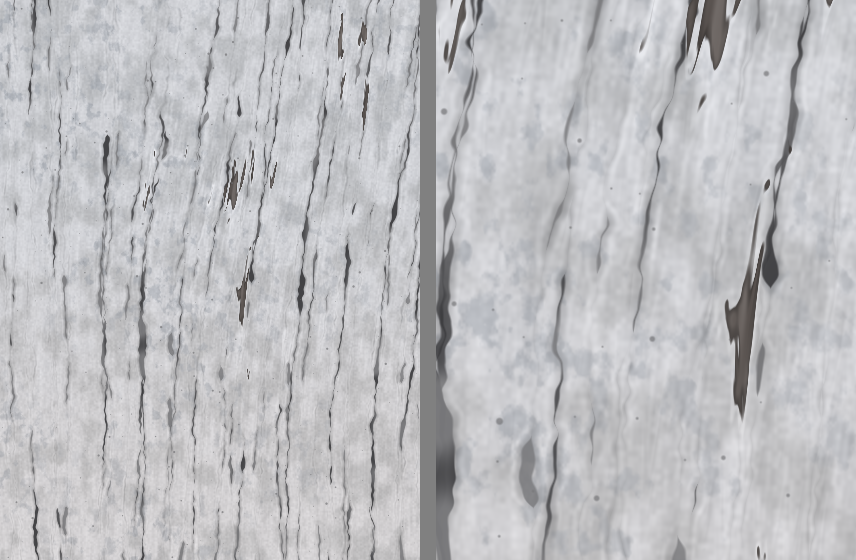
Left: the whole. Right: its middle third, enlarged.
Write a Shadertoy shader that draws this texture.

```glsl
const vec3 PAINT_SHADE = vec3(0.742, 0.750, 0.764);
const vec3 PAINT_LIGHT = vec3(0.822, 0.828, 0.846);
const vec3 STAIN = vec3(0.650, 0.670, 0.700);
const vec3 WARM_TINT = vec3(1.012, 0.994, 0.980);
const vec3 BARE_WOOD = vec3(0.385, 0.358, 0.345);
const vec3 CRACK_DARK = vec3(0.235, 0.235, 0.245);
const vec3 CRACK_GREY = vec3(0.460, 0.460, 0.470);

float hash(vec2 p) {
    vec3 q = fract(p.xyx * 0.1031);
    q += dot(q, q.yzx + 33.33);
    return fract((q.x + q.y) * q.z);
}

float noise(vec2 p) {
    vec2 cell = floor(p), f = fract(p);
    f = f * f * (3.0 - 2.0 * f);
    float low = mix(hash(cell), hash(cell + vec2(1, 0)), f.x);
    float high = mix(hash(cell + vec2(0, 1)), hash(cell + vec2(1, 1)), f.x);
    return mix(low, high, f.y);
}

float fbm(vec2 p) {
    float sum = 0.0, weight = 0.53;
    for (int i = 0; i < 4; i++) {
        sum += weight * noise(p);
        p = p * 2.07 + 17.3;
        weight *= 0.5;
    }
    return sum;
}

float cover(float d, float soft) {
    return smoothstep(soft, -soft, d);
}

float glow(vec2 p, vec2 center, vec2 radius) {
    vec2 q = (p - center) / radius;
    return exp(-dot(q, q));
}

// Wood grain: upright at the left, leaning right in the upper part
vec2 grainCoords(vec2 p) {
    float lean = 0.13 * smoothstep(0.12, 0.45, p.x);
    float rise = p.y - 0.3;
    rise = 0.5 * (rise + sqrt(rise * rise + 0.02));
    float sway = 0.012 * (noise(p * vec2(5.0, 4.0)) - 0.5);
    return vec2(p.x - lean * rise + sway, p.y);
}

// Distance to broken, ragged cracks, one per jittered column
float cracks(vec2 g, float columns, float runs, float gap, float thin, float thick, float seed) {
    float nearest = 1.0;
    for (int i = -1; i <= 1; i++) {
        float id = floor(g.x * columns) + float(i);
        float row = id * 7.0 + seed;
        float center = (id + 0.5 + 0.7 * (hash(vec2(id, seed)) - 0.5)) / columns;
        center += 0.014 * (noise(vec2(g.y * 5.0, row + 1.0)) - 0.5);
        center += 0.006 * (noise(vec2(g.y * 34.0, row + 2.0)) - 0.5);
        center += 0.003 * (noise(vec2(g.y * 120.0, row + 3.0)) - 0.5);
        float run = 0.72 * noise(vec2(g.y * runs, row + 4.0));
        run += 0.28 * noise(vec2(g.y * 27.0, row + 6.0));
        float present = smoothstep(gap - 0.07, gap + 0.07, run);
        float bulge = pow(noise(vec2(g.y * 24.0, row + 5.0)), 4.0);
        float halfWidth = mix(-0.003, thin + thick * bulge, present);
        nearest = min(nearest, abs(g.x - center) - halfWidth);
    }
    return nearest;
}

// Distance to sparse round specks
float specks(vec2 p, float cells, float share) {
    vec2 id = floor(p * cells);
    vec2 center = 0.2 + 0.6 * vec2(hash(id + 11.0), hash(id + 47.0));
    float radius = mix(0.0004, 0.0021, pow(hash(id + 83.0), 4.0));
    float d = length(fract(p * cells) - center) / cells - radius;
    return hash(id) < share ? d : 1.0;
}

void mainImage(out vec4 fragColor, in vec2 fragCoord) {
    vec2 p = fragCoord / iResolution.y;
    vec2 g = grainCoords(p);
    float soft = max(0.0008, 0.6 / iResolution.y);

    // Weathered paint with mottling, stains and fine grain
    float mottle = fbm(p * vec2(38.0, 26.0));
    vec3 color = mix(PAINT_SHADE, PAINT_LIGHT, smoothstep(0.28, 0.62, mottle));
    float stain = smoothstep(0.53, 0.74, fbm(p * vec2(75.0, 58.0) + 60.0));
    stain *= smoothstep(0.3, 0.65, fbm(p * 6.0 + 9.0));
    color = mix(color, STAIN, stain * mix(0.75, 0.4, smoothstep(0.1, 0.6, p.x)));
    color *= mix(vec3(1.0), WARM_TINT, smoothstep(0.75, 0.1, p.y + 0.3 * (mottle - 0.5)));
    color += 0.035 * (noise(g * vec2(210.0, 11.0)) - 0.5);
    color += 0.050 * (noise(p * 290.0) - 0.5);

    // Raised flakes of paint, loosest in a few areas
    float loose = glow(p, vec2(0.365, 0.68), vec2(0.120, 0.12));
    loose += glow(p, vec2(0.61, 0.88), vec2(0.060, 0.16));
    loose += 0.78 * glow(p, vec2(0.47, 0.44), vec2(0.10, 0.16));
    float teeth = noise(g * vec2(150.0, 22.0)) - 0.5;
    vec2 flakeCoords = g * vec2(46.0, 8.5) + vec2(31.0, 31.0 + 0.5 * teeth);
    float flake = fbm(flakeCoords);
    float relief = flake - fbm(flakeCoords + vec2(0.10, -0.03));
    color += relief * (0.18 + 0.35 * loose);

    // Cracks, hairlines and short dashes, with ragged sides
    float busy = smoothstep(0.12, 0.34, p.x);
    float ragged = 0.0022 * (noise(g * vec2(150.0, 100.0)) - 0.5);
    float deep = ragged + cracks(g, 13.0, 3.0, mix(0.50, 0.41, busy), 0.0006, 0.0052, 101.0);
    float hairline = ragged + cracks(g, 25.0, 5.0, mix(0.64, 0.52, busy), 0.0003, 0.0030, 307.0);
    float dashes = ragged + cracks(g, 19.0, 15.0, 0.66, 0.0007, 0.0034, 503.0);
    float crack = min(deep, min(hairline, dashes));
    float flank = noise(g * vec2(90.0, 30.0));
    color *= 1.0 - 0.26 * flank * exp(-max(crack, 0.0) / 0.0035);
    color += 0.06 * flank * smoothstep(0.003, 0.0, abs(crack - 0.005));
    float depth = smoothstep(0.25, 0.65, noise(g * vec2(40.0, 26.0) + 5.0));
    vec3 crackColor = mix(CRACK_GREY, CRACK_DARK, depth);
    color = mix(color, CRACK_GREY, 0.75 * cover(dashes, soft));
    color = mix(color, crackColor, 0.80 * cover(hairline, soft));
    color = mix(color, crackColor, 0.93 * cover(deep, soft));

    // Bare wood where the paint has fallen off
    float peel = flake - (0.91 - 0.35 * min(loose, 1.0));
    float edge = 0.004 + 7.0 * soft;
    float bare = smoothstep(-edge, edge, peel);
    float lip = smoothstep(-0.07, -0.02, peel) * (1.0 - bare);
    vec3 wood = BARE_WOOD + 0.15 * (noise(g * vec2(260.0, 14.0)) - 0.5);
    wood *= mix(0.72, 1.0, smoothstep(0.0, 0.06, peel));
    color += 0.04 * lip;
    color = mix(color, wood, 0.96 * bare);

    // Dark specks
    color = mix(color, CRACK_GREY, 0.7 * cover(specks(p, 44.0, 0.25), soft));

    fragColor = vec4(clamp(color, 0.0, 1.0), 1.0);
}
```
